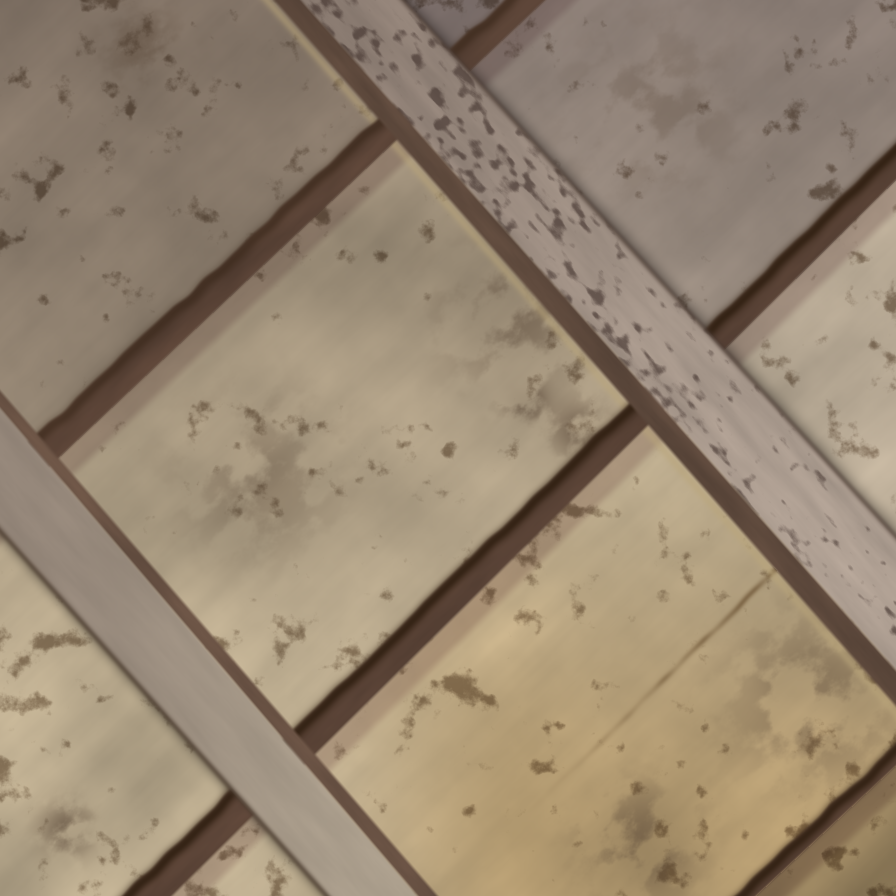
A Shadertoy shader for this texture:

```glsl
// Weathered ceiling boards seen from below: two pale rafters cross dark batten gaps.
// Straight edges are signed line distances; fractal noise adds grime, grain and specks.
// Layers go from the boards, through gaps and shadows, up to the rafters.
#define SOFT 0.0025
#define GRIME 0.30
#define GRAIN 0.10
#define SPECKS 0.62
#define BOARD_GREY vec3(0.475, 0.42, 0.375)
#define BOARD_PALE vec3(0.715, 0.655, 0.545)
#define BOARD_WARM vec3(0.69, 0.59, 0.42)
#define GAP_BROWN vec3(0.355, 0.265, 0.215)
#define GAP_DARK vec3(0.19, 0.125, 0.07)

float hash(vec2 p) {
    vec3 q = fract(vec3(p.xyx) * 0.1031);
    q += dot(q, q.yzx + 33.33);
    return fract((q.x + q.y) * q.z);
}

float noise(vec2 p) {
    vec2 i = floor(p), f = fract(p);
    f = f * f * (3.0 - 2.0 * f);
    return mix(mix(hash(i), hash(i + vec2(1, 0)), f.x),
               mix(hash(i + vec2(0, 1)), hash(i + vec2(1, 1)), f.x), f.y);
}

float fbm(vec2 p) {
    float sum = 0.0, amp = 0.5;
    for (int i = 0; i < 5; i++) {
        sum += amp * noise(p);
        p = mat2(1.6, 1.2, -1.2, 1.6) * p + 7.3;
        amp *= 0.5;
    }
    return sum;
}

// Signed distance to y = offset + slope * x, positive above it
float lineDist(vec2 p, float offset, float slope) {
    return (p.y - offset - slope * p.x) / sqrt(1.0 + slope * slope);
}

float cover(float d) {
    return smoothstep(-SOFT, SOFT, d);
}

float ridge(float d, float width) {
    return exp(-d * d / (width * width));
}

// Board tone by row (counted down the gaps) and side of the rafters
vec3 boards(vec2 p, vec2 q, float row, float right) {
    float light = 0.17 + 0.38 * row + 0.7 * (0.85 - p.y);
    light = min(light, 1.0) - right * (row < 1.5 ? 0.2 : 0.0);
    vec3 col = mix(BOARD_GREY, BOARD_PALE, clamp(light, 0.0, 1.0));
    col += right * vec3(0.0, 0.005, 0.035);
    float warm = step(1.5, row) * (1.0 - right) * smoothstep(0.3, 0.6, p.x);
    col = mix(col, BOARD_WARM, warm * (1.0 - smoothstep(0.05, 0.55, p.y)) * 0.9);
    col *= row > 2.5 ? 0.70 + 0.2 * noise(q * vec2(2.0, 45.0)) : 1.0;
    col *= 1.0 + GRIME * (fbm(p * 7.0) - 0.48);
    col *= 1.0 + GRAIN * (fbm(q * vec2(5.0, 38.0)) - 0.48);
    float spot = smoothstep(0.66, 0.86, fbm(p * 42.0 + 3.0) + 0.25 * (noise(p * 8.0) - 0.5));
    return mix(col, col * vec3(0.68, 0.63, 0.58), spot);
}

// Grime patches: centre, radius, strength
float stains(vec2 p, vec2 q) {
    vec4 patches[9] = vec4[9](
        vec4(0.575, 0.645, 0.075, 0.50), vec4(0.587, 0.552, 0.022, 0.75),
        vec4(0.645, 0.520, 0.032, 0.60), vec4(0.290, 0.470, 0.080, 0.36),
        vec4(0.715, 0.060, 0.060, 0.55), vec4(0.905, 0.220, 0.085, 0.45),
        vec4(0.160, 0.945, 0.045, 0.45), vec4(0.075, 0.075, 0.030, 0.65),
        vec4(0.730, 0.880, 0.090, 0.30));
    float ragged = smoothstep(0.40, 0.66, fbm(q * vec2(30.0, 38.0)));
    float sum = 0.0;
    for (int i = 0; i < 9; i++)
        sum += patches[i].w * ridge(length(p - patches[i].xy), patches[i].z);
    return min(sum, 0.8) * (0.15 + 0.85 * ragged);
}

void mainImage(out vec4 fragColor, in vec2 fragCoord) {
    vec2 p = fragCoord / iResolution.xy;
    vec2 q = vec2(dot(p, vec2(0.717, 0.697)), dot(p, vec2(-0.697, 0.717)));
    float wobble = (noise(q * vec2(42.0, 3.0)) - 0.5) * 0.0035;

    // Rafter edges: shaded side, lit face, far side
    float upperSide = lineDist(p, 1.347, -1.135);
    float upperFace = lineDist(p, 1.379, -1.127);
    float upperFar = lineDist(p, 1.488, -1.087) + wobble * 0.6;
    float lowerSide = lineDist(p, 0.564, -1.155);
    float lowerFace = lineDist(p, 0.544, -1.168);
    float lowerFar = lineDist(p, 0.408, -1.118);

    // Gaps: upper offset and slope, lower offset and slope
    vec4 gaps[3] = vec4[3](vec4(0.476, 0.931, 0.427, 0.941),
        vec4(-0.133, 0.972, -0.190, 0.989), vec4(-0.760, 0.928, -0.785, 0.930));
    float row = 0.0, gap = 0.0, lip = 0.0, shade = 0.0;
    for (int i = 0; i < 3; i++) {
        float top = lineDist(p, gaps[i].x, gaps[i].y) + wobble;
        float low = lineDist(p, gaps[i].z, gaps[i].w);
        row += step(low, 0.0);
        gap = max(gap, cover(-top) * cover(low));
        lip = max(lip, ridge(top + 0.005, 0.007) * (i == 0 ? 0.5 : 0.9));
        shade = max(shade, smoothstep(-0.030, -0.018, low) * cover(-low));
    }

    // Boards with grime, a fine seam and soft contact shadows
    vec3 col = boards(p, q, row, step(0.0, upperFar));
    col = mix(col, vec3(0.34, 0.27, 0.21), stains(p, q));
    float seam = ridge(lineDist(p, -0.487, 0.983) + wobble * 0.5, 0.0035);
    seam *= smoothstep(0.56, 0.86, p.x) * step(upperSide, 0.0);
    col = mix(col, vec3(0.40, 0.30, 0.18), seam * (0.3 + 0.5 * noise(q * 50.0)));
    col *= mix(vec3(1.0), vec3(0.88, 0.84, 0.85), shade);
    col = mix(col, vec3(0.73, 0.65, 0.48), 0.5 * ridge(upperSide + 0.006, 0.005));
    col *= 1.0 - 0.25 * ridge(upperFar, 0.010) - 0.25 * ridge(lowerFar, 0.009);

    // Gaps with a darker upper lip
    vec3 gapTone = GAP_BROWN * (0.84 + 0.3 * fbm(q * vec2(9.0, 40.0)));
    col = mix(col, gapTone, gap);
    col = mix(col, GAP_DARK, lip);

    // Rafter faces, the upper one heavily specked
    vec2 r = vec2(dot(p, vec2(0.665, -0.747)), upperFace);
    float fibre = fbm(r * vec2(11.0, 60.0));
    vec3 face = mix(vec3(0.55, 0.49, 0.45), vec3(0.68, 0.62, 0.57), smoothstep(0.3, 0.95, p.x));
    face *= 0.9 + 0.2 * fibre;
    float density = mix(0.06, -0.06, smoothstep(0.45, 0.95, p.x)) + 0.05 * ridge(upperFace, 0.03);
    float pits = noise(r * vec2(95.0, 160.0)) * 0.4 + fbm(r * vec2(38.0, 75.0)) * 0.6;
    pits = smoothstep(0.58, 0.80, pits + density);
    face = mix(face, vec3(0.25, 0.19, 0.17), pits * SPECKS);
    vec3 sideTone = vec3(0.365, 0.285, 0.235) * (0.85 + 0.3 * fibre);
    col = mix(col, sideTone, cover(upperSide) * cover(-upperFace));
    col = mix(col, face, cover(upperFace) * cover(-upperFar));
    col = mix(col, vec3(0.28, 0.22, 0.19), 0.55 * ridge(upperFar, 0.0035));

    vec3 plain = mix(vec3(0.58, 0.525, 0.475), vec3(0.67, 0.62, 0.55), smoothstep(0.0, 0.45, p.x));
    plain *= 0.94 + 0.12 * fibre;
    col = mix(col, sideTone * 1.1, cover(-lowerSide) * cover(lowerFace));
    col = mix(col, plain, cover(-lowerFace) * cover(lowerFar));
    col = mix(col, vec3(0.29, 0.23, 0.18), 0.65 * ridge(lowerFar, 0.0035));

    fragColor = vec4(clamp(col, 0.0, 1.0), 1.0);
}
```
